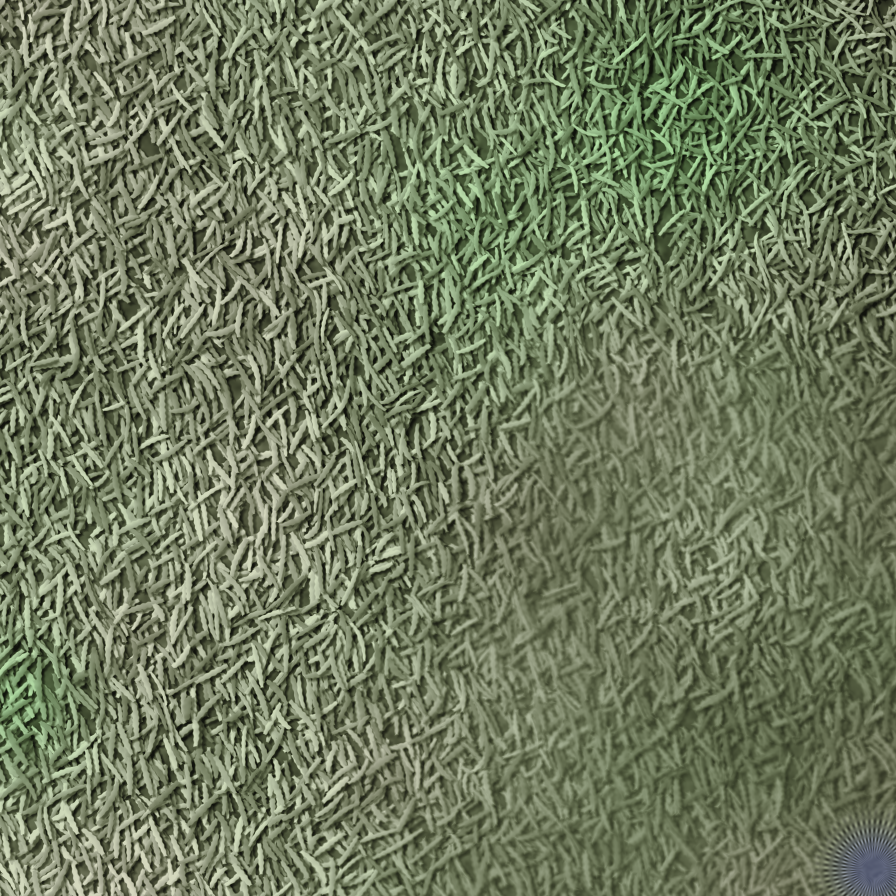
Give the GLSL for this texture, as a three.js fragment shader.

```glsl
// Trodden turf: short embossed grass blades, fading to a soft worn patch, with a bluish ray disc in one corner.
varying vec2 vUv;

float hash(vec2 p) {
  vec3 q = fract(vec3(p.xyx) * 0.1031);
  q += dot(q, q.yzx + 33.33);
  return fract((q.x + q.y) * q.z);
}

float noise(vec2 p) {
  vec2 i = floor(p), f = fract(p);
  f = f * f * (3.0 - 2.0 * f);
  return mix(mix(hash(i), hash(i + vec2(1.0, 0.0)), f.x),
             mix(hash(i + vec2(0.0, 1.0)), hash(i + vec2(1.0)), f.x), f.y);
}

// Soft round spot, 1 at its centre
float spot(vec2 p, vec2 centre, float radius) {
  vec2 d = (p - centre) / radius;
  return exp(-dot(d, d));
}

// Signed distance to a tapered, slightly bent blade lying along x
float bladeDistance(vec2 p, float halfLength, float halfWidth, float bend) {
  float t = p.x / halfLength;
  float across = abs(p.y - bend * (t * t - 0.3));
  float taper = halfWidth * (1.0 - 0.45 * t * t);
  return max(across - taper, (abs(t) - 1.0) * halfLength);
}

// Paints one layer of scattered blades and their shadows over the tone below
float paintBlades(float tone, vec2 p, float seed, float blur, float wild) {
  vec2 cell = floor(p);
  for (int j = -1; j <= 1; j++) {
    for (int i = -1; i <= 1; i++) {
      vec2 id = cell + vec2(float(i), float(j));
      vec2 key = id + seed * 17.3;
      float pick = hash(key + 3.1);
      float spread = hash(key + 7.7) - 0.5;

      // Two main leans: steep to the left, shallow to the right
      float angle = pick < 0.66 ? 1.9 + spread * 0.85 : 0.75 + spread * 0.9;
      angle += wild * (hash(key + 11.9) - 0.5) * 1.5;
      vec2 along = vec2(cos(angle), sin(angle));
      vec2 normal = vec2(-along.y, along.x);

      vec2 d = p - id - vec2(hash(key + 19.3), hash(key + 29.1));
      vec2 local = vec2(dot(d, along), dot(d, normal));
      float halfLength = mix(0.4, 0.82, hash(key + 37.7));
      float halfWidth = mix(0.075, 0.125, hash(key + 41.3)) * (1.0 - 0.2 * wild);
      float bend = (hash(key + 53.9) - 0.5) * 0.22;
      halfWidth *= 1.0 + 0.12 * sin(local.x * 28.0);

      // Shadow falls to the lower right
      vec2 s = d - vec2(0.11, -0.08);
      float shadowGap = bladeDistance(vec2(dot(s, along), dot(s, normal)), halfLength, halfWidth, bend);
      tone *= 1.0 - 0.46 * (1.0 - smoothstep(-0.06, 0.07 + blur, shadowGap));

      // Rounded body, lit from the upper left
      float gap = bladeDistance(local, halfLength, halfWidth, bend);
      float body = 1.0 - smoothstep(-0.035 - blur, 0.035 + blur, gap);
      float side = clamp(local.y / halfWidth, -1.0, 1.0) * dot(normal, vec2(-0.8, 0.6));
      float light = mix(0.5, 0.82, hash(key + 61.7)) * (1.0 + 0.16 * side);
      tone = mix(tone, light, body);
    }
  }
  return tone;
}

void main() {
  vec2 uv = vUv;

  // Worn area at the lower right, with a few crisper tufts inside it
  float edge = uv.x - 0.42 - 0.28 * uv.y + 0.1 * (noise(uv * 6.0) - 0.5);
  float worn = smoothstep(-0.12, 0.14, edge) * (1.0 - smoothstep(0.5, 0.74, uv.y));
  worn *= 1.0 - 0.5 * spot(uv, vec2(0.8, 0.35), 0.1) - 0.4 * spot(uv, vec2(0.5, 0.15), 0.1);
  float wild = smoothstep(0.3, 0.8, uv.x) * smoothstep(0.5, 0.85, uv.y);

  // Blades, built up layer by layer over dark soil
  vec2 warped = uv + 0.008 * (vec2(noise(uv * 24.0), noise(uv * 24.0 + 50.0)) - 0.5);
  float tone = 0.25 + 0.15 * noise(uv * 90.0);
  for (int k = 0; k < 7; k++) {
    float seed = float(k) + 1.0;
    vec2 shift = vec2(hash(vec2(seed, 2.0)), hash(vec2(seed, 5.0)));
    tone = paintBlades(tone, warped * 34.0 + shift, seed, 0.06 * worn, wild);
  }

  // Contrast, broad patches and fine grain
  tone = mix(tone, 0.45, 0.56 * worn);
  tone += 0.12 * (noise(uv * 5.0 + 8.0) - 0.5) + 0.07 * (noise(uv * 190.0) - 0.5);
  tone += 0.04 * (1.0 - smoothstep(0.0, 0.45, uv.x)) - 0.05 * wild;
  tone = clamp(tone, 0.07, 0.85);

  // Olive shadows to pale straw lights, with greener patches
  vec3 tint = mix(vec3(0.91, 1.0, 0.67), vec3(0.96, 1.0, 0.86), smoothstep(0.2, 0.75, tone));
  float green = spot(uv, vec2(0.78, 0.86), 0.17) + 0.7 * spot(uv, vec2(0.53, 0.73), 0.12)
              + 0.8 * spot(uv, vec2(0.02, 0.22), 0.08) + 0.4 * noise(uv * 7.0 + 30.0) - 0.2;
  tint *= mix(vec3(1.0), vec3(0.83, 1.03, 0.86), clamp(green, -0.35, 1.0));
  vec3 colour = tone * tint;

  // Bluish disc of fine broken rays in the lower right corner
  vec2 r = uv - vec2(0.975, 0.03);
  float radius = length(r);
  float rays = sin(atan(r.y, r.x) * 54.0 + radius * 60.0);
  float dashes = 0.6 + 0.4 * sin(radius * 620.0);
  float disc = 1.0 - smoothstep(0.045, 0.078, radius);
  float rayTone = 0.42 + 0.26 * rays * dashes * smoothstep(0.008, 0.035, radius);
  vec3 rayColour = rayTone * mix(vec3(0.8, 0.86, 1.18), vec3(0.95, 1.0, 0.82), smoothstep(0.01, 0.06, radius));
  colour = mix(colour, rayColour, 0.8 * disc);

  gl_FragColor = vec4(colour, 1.0);
}
```
